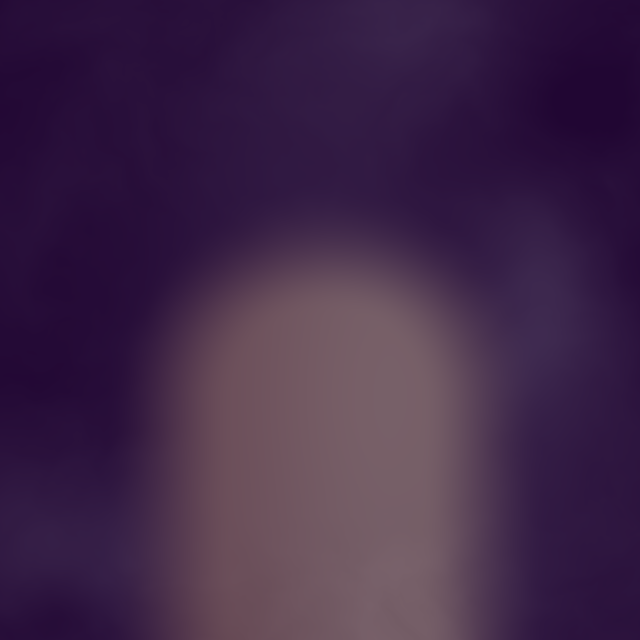
A WebGL 2 fragment shader for this background:

```glsl
#version 300 es
precision highp float;
// A dusky violet backdrop with a soft mauve arch of light rising from the base.
// Gaussian patches and warped gradient noise set the haze; the arch is a
// blurred capsule distance field, tinted by its own broad patches.

uniform vec2 u_resolution;
out vec4 fragColor;

vec2 hashGradient(vec2 cell) {
  vec3 q = fract(cell.xyx * vec3(0.1031, 0.1030, 0.0973));
  q += dot(q, q.yzx + 33.33);
  float angle = 6.2832 * fract((q.x + q.y) * q.z);
  return vec2(cos(angle), sin(angle));
}

float gradientNoise(vec2 p) {
  vec2 i = floor(p), f = fract(p);
  vec2 u = f * f * f * (f * (f * 6.0 - 15.0) + 10.0);
  vec2 e = vec2(1.0, 0.0);
  float low = mix(dot(hashGradient(i), f),
                  dot(hashGradient(i + e), f - e), u.x);
  float high = mix(dot(hashGradient(i + e.yx), f - e.yx),
                   dot(hashGradient(i + 1.0), f - 1.0), u.x);
  return mix(low, high, u.y);
}

float fbm(vec2 p) {
  float sum = 0.0, amplitude = 0.6;
  for (int octave = 0; octave < 5; octave++) {
    sum += amplitude * gradientNoise(p);
    p = mat2(1.6, 1.2, -1.2, 1.6) * p + 7.3;
    amplitude *= 0.48;
  }
  return sum;
}

// Soft elliptical patch, 1 at its centre
float patchAt(vec2 p, vec2 centre, vec2 radius) {
  vec2 d = (p - centre) / radius;
  return exp(-dot(d, d));
}

void main() {
  vec2 frag = gl_FragCoord.xy / u_resolution;
  vec2 p = frag;

  // Smoky noise, calmer through the middle
  vec2 warp = vec2(fbm(p * 3.0 + 4.0), fbm(p * 3.0 + 19.0));
  float smoke = fbm(p * vec2(4.5, 5.5) + 1.2 * warp);
  float calm = patchAt(p, vec2(0.5, 0.45), vec2(0.4, 0.3));
  p += 0.025 * warp * (1.0 - calm);

  // Violet haze
  float haze = 0.09
    + 0.44 * patchAt(p, vec2(0.50, 0.75), vec2(0.30, 0.40))
    + 0.42 * patchAt(p, vec2(0.66, 0.98), vec2(0.15, 0.14))
    + 0.70 * patchAt(p, vec2(0.84, 0.50), vec2(0.11, 0.20))
    + 0.28 * patchAt(p, vec2(0.95, 0.22), vec2(0.20, 0.25))
    + 0.55 * patchAt(p, vec2(0.18, 0.12), vec2(0.17, 0.16))
    + 0.25 * patchAt(p, vec2(0.02, 0.18), vec2(0.10, 0.12))
    + 0.40 * patchAt(p, vec2(0.78, 0.05), vec2(0.12, 0.25))
    - 0.32 * patchAt(p, vec2(0.90, 0.83), vec2(0.12, 0.09))
    - 0.35 * patchAt(p, vec2(0.10, 0.04), vec2(0.07, 0.06));
  haze += 0.30 * smoke * (1.0 - 0.7 * calm);
  vec3 color = mix(vec3(0.130, 0.025, 0.200), vec3(0.248, 0.168, 0.315),
                   clamp(haze, 0.0, 1.15));

  // Arch of light: capsule with a very soft rim
  vec2 toArch = p - vec2(0.51, clamp(p.y, -0.3, 0.37));
  float rim = length(toArch) - 0.26;
  float arch = 1.0 - smoothstep(-0.115, 0.085, rim);

  // Warm on the left, rosy grey at the heart, dimmer near the top
  vec3 light = mix(vec3(0.415, 0.300, 0.345), vec3(0.455, 0.365, 0.400),
                   smoothstep(0.28, 0.62, p.x));
  light += vec3(0.015, 0.012, 0.008)
         * patchAt(p, vec2(0.55, 0.38), vec2(0.18, 0.20));
  light -= vec3(0.06, 0.06, 0.03) * smoothstep(0.50, 0.68, p.y);
  light += 0.045 * smoke * (1.0 - smoothstep(0.05, 0.25, p.y));
  color = mix(color, light, arch);

  fragColor = vec4(color, 1.0);
}
```
